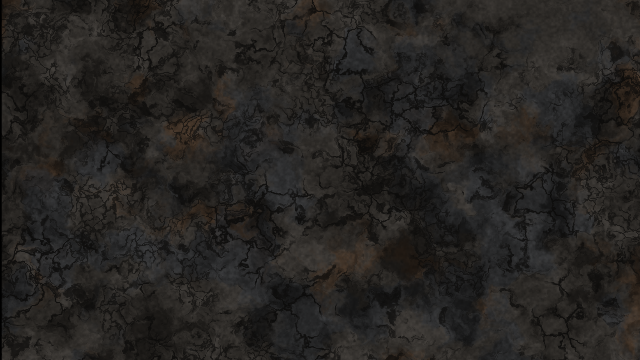
A Shadertoy shader for this texture:

```glsl
const vec3 CREVICE = vec3(0.045, 0.042, 0.038);
const vec3 SHADOW = vec3(0.105, 0.097, 0.088);
const vec3 STONE = vec3(0.172, 0.161, 0.148);
const vec3 PALE = vec3(0.232, 0.219, 0.205);
const vec3 RUST = vec3(0.215, 0.145, 0.090);
const vec3 SLATE = vec3(0.140, 0.146, 0.155);
const float BLOTCH_SCALE = 11.0;
const float FLAKE_SCALE = 15.0;
const float CHIP_SCALE = 34.0;
const float GRIT_SCALE = 120.0;
const float CRACK_WIDTH = 0.10;
const float BORDER_WIDTH = 0.005;

float hash(vec2 p) {
    vec3 q = fract(vec3(p.xyx) * 0.1031);
    q += dot(q, q.yzx + 33.33);
    return fract((q.x + q.y) * q.z);
}

vec2 hash2(vec2 p) {
    return vec2(hash(p), hash(p + 71.7));
}

float noise(vec2 p) {
    vec2 i = floor(p), f = fract(p);
    f = f * f * (3.0 - 2.0 * f);
    return mix(mix(hash(i), hash(i + vec2(1, 0)), f.x),
               mix(hash(i + vec2(0, 1)), hash(i + vec2(1, 1)), f.x), f.y);
}

float fbm(vec2 p) {
    float sum = 0.0, weight = 0.5, total = 0.0;
    for (int i = 0; i < 5; i++) {
        sum += weight * noise(p);
        total += weight;
        p = mat2(1.6, 1.2, -1.2, 1.6) * p + 17.3;
        weight *= 0.58;
    }
    return sum / total;
}

// Voronoi flakes: x is the distance to the edge, y a random tone per flake
vec2 flakes(vec2 p) {
    vec2 cell = floor(p), nearest = vec2(0.0), owner = vec2(0.0);
    float best = 9.0, edge = 9.0;
    for (int y = -1; y <= 1; y++)
    for (int x = -1; x <= 1; x++) {
        vec2 id = cell + vec2(x, y);
        vec2 d = id + hash2(id) - p;
        if (dot(d, d) < best) {
            best = dot(d, d);
            nearest = d;
            owner = id;
        }
    }
    for (int y = -2; y <= 2; y++)
    for (int x = -2; x <= 2; x++) {
        vec2 id = owner + vec2(x, y);
        vec2 d = id + hash2(id) - p;
        vec2 gap = d - nearest;
        if (dot(gap, gap) > 0.0001)
            edge = min(edge, dot(0.5 * (d + nearest), normalize(gap)));
    }
    return vec2(edge, hash(owner + 5.5));
}

// Dark line along flake edges, opened only where the mask is high
float crack(float edge, float width, float mask) {
    return (1.0 - smoothstep(0.15 * width, width, edge)) * mask;
}

void mainImage(out vec4 fragColor, in vec2 fragCoord) {
    vec2 p = fragCoord / iResolution.y;
    float aspect = iResolution.x / iResolution.y;

    // Ragged outlines from a warped domain
    vec2 warp = vec2(fbm(p * 16.0), fbm(p * 16.0 + 40.0)) - 0.5;
    vec2 q = p + 0.11 * warp;
    vec2 large = flakes(q * FLAKE_SCALE);
    vec2 small = flakes(q * CHIP_SCALE + 9.0);

    // Smoother worn patch in the upper right corner
    float worn = 1.0 - smoothstep(0.14, 0.38,
        length((p - vec2(aspect - 0.28, 1.05)) * vec2(0.7, 1.3)) + 0.7 * warp.x);

    // Mineral tone
    float region = fbm(p * 2.6 + 3.0);
    float tone = fbm(q * BLOTCH_SCALE + 12.0) + 0.25 * (region - 0.5);
    tone += 0.10 * (large.y - 0.5) + 0.09 * (small.y - 0.5);
    tone += 0.22 * (fbm(p * 45.0) - 0.5);
    tone = mix(tone, 0.56 + 0.25 * (tone - 0.5), worn);
    vec3 color = mix(SHADOW, STONE, smoothstep(0.27, 0.50, tone));
    color = mix(color, PALE, smoothstep(0.47, 0.76, tone));

    // Rust stains and slate patches
    float rust = fbm(q * 8.0 + 60.0) + 0.5 * (fbm(p * 2.0 + 25.0) - 0.5);
    float slate = fbm(q * 7.0 + 90.0) + 0.5 * (fbm(p * 2.2 + 33.0) - 0.5);
    float luma = dot(color, vec3(0.333)) / 0.16;
    color = mix(color, RUST * luma, 0.55 * smoothstep(0.53, 0.74, rust) * (1.0 - worn));
    color = mix(color, SLATE * luma, 0.75 * smoothstep(0.50, 0.66, slate));

    // Cracks, dark pits and fine grit
    float openLarge = smoothstep(0.46, 0.62, fbm(p * 7.0 + 50.0));
    float openSmall = smoothstep(0.48, 0.66, fbm(p * 9.0 + 80.0));
    float dark = max(crack(large.x, CRACK_WIDTH, 0.85 * openLarge),
                     crack(small.x, 1.6 * CRACK_WIDTH, 0.65 * openSmall));
    float pits = 0.7 * smoothstep(0.60, 0.74, fbm(q * vec2(20.0, 26.0) + 7.0));
    color = mix(color, CREVICE, max(dark, pits) * (1.0 - 0.8 * worn));
    color *= 1.0 + 0.24 * (noise(p * GRIT_SCALE) - 0.5) + 0.14 * (noise(p * GRIT_SCALE * 1.7) - 0.5);

    // Thin black border on the left
    color *= smoothstep(0.5 * BORDER_WIDTH, 1.5 * BORDER_WIDTH, p.x);
    fragColor = vec4(color, 1.0);
}
```
